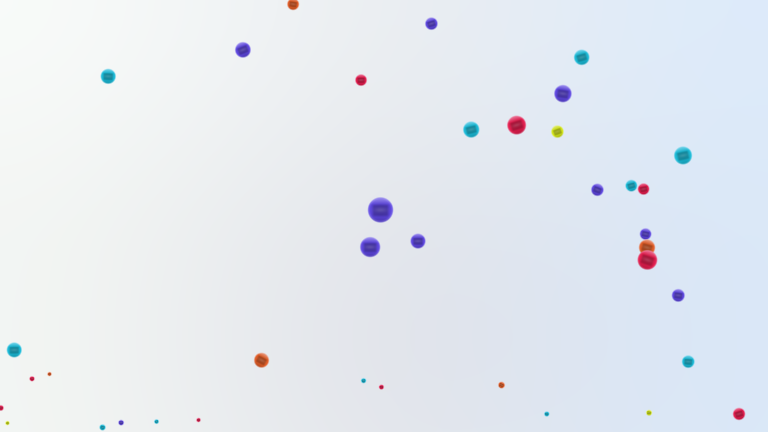
Write a Shadertoy shader that draws this background.

```glsl
// Glossy coloured balls floating over a pale studio backdrop.
// A violet trio sits mid-canvas, larger balls follow the top and right edges,
// and tiny ones gather near the lower left; hashes scatter them all.

vec3 hash3(float n) {
    vec3 p = fract(vec3(n) * vec3(0.1031, 0.1130, 0.0973) + 0.17);
    p += dot(p, p.yzx + 33.33);
    return fract((p.xxy + p.yzz) * p.zyx);
}

vec3 backdrop(vec2 uv) {
    vec3 col = mix(vec3(0.953, 0.963, 0.953), vec3(0.905, 0.918, 0.930), smoothstep(0.0, 0.6, uv.x));
    col = mix(col, vec3(0.860, 0.912, 0.970), smoothstep(0.45, 1.0, uv.x));
    col += vec3(0.018, 0.018, 0.022) * smoothstep(0.4, 1.0, uv.y) * (1.0 - 0.6 * uv.x);
    vec2 d = (uv - vec2(0.52, 0.22)) * vec2(2.6, 2.4);
    return col - vec3(0.020, 0.023, 0.010) * exp(-dot(d, d));
}

vec3 ballColour(float pick) {
    if (pick < 0.30) return vec3(0.36, 0.27, 0.86);  // violet
    if (pick < 0.56) return vec3(0.88, 0.11, 0.30);  // crimson
    if (pick < 0.80) return vec3(0.10, 0.72, 0.83);  // cyan
    if (pick < 0.94) return vec3(0.87, 0.36, 0.15);  // orange
    return vec3(0.82, 0.89, 0.10);                   // yellow
}

// Paints one shaded ball over the colour below it
void drawBall(inout vec3 col, vec2 p, vec2 centre, float radius, float tilt, vec3 tint) {
    vec2 d = p - centre;
    float pixel = 1.0 / iResolution.y;
    float cover = smoothstep(pixel, -pixel, length(d) - radius);
    if (cover <= 0.0) return;

    vec2 q = mat2(cos(tilt), sin(tilt), -sin(tilt), cos(tilt)) * d / radius;
    float edge = dot(q, q);
    float core = smoothstep(0.8, 0.45, abs(q.x)) * smoothstep(0.6, 0.3, abs(q.y + 0.05));
    vec3 shade = tint * (0.92 + 0.12 * edge) * (1.0 - 0.22 * core);
    shade *= 1.0 - 0.15 * smoothstep(-0.4, -0.9, q.y);

    // Soft reflections: middle glow, overhead light and pale rim
    vec2 g = q * vec2(2.0, 5.0);
    shade = mix(shade, vec3(1.0), 0.14 * exp(-dot(g, g)));
    shade = mix(shade, vec3(0.95, 0.95, 1.0), 0.30 * smoothstep(0.35, 0.9, q.y));
    shade = mix(shade, vec3(0.92, 0.94, 1.0), 0.20 * smoothstep(0.6, 1.0, edge));
    col = mix(col, shade, cover);
}

void mainImage(out vec4 fragColor, in vec2 fragCoord) {
    vec2 uv = fragCoord / iResolution.xy;
    vec2 aspect = vec2(iResolution.x / iResolution.y, 1.0);
    vec2 p = uv * aspect;
    vec3 col = backdrop(uv);

    // Tiny balls low down, thinning to the right, with an occasional large one
    for (int i = 0; i < 15; i++) {
        float n = float(i);
        vec3 h = hash3(n * 7.3 + 41.0);
        float along = (n + h.x) / 15.0;
        bool large = i % 7 == 2;
        vec2 at = vec2(0.9 * along * along, (large ? 0.28 : 0.18) * h.y * (1.0 - 0.5 * along) + 0.01);
        float radius = large ? 0.017 : 0.0045 + 0.003 * h.z;
        float pick = sqrt(fract(n * 0.618 + 0.3));
        drawBall(col, p, at * aspect, radius, h.z - 0.5, ballColour(pick));
    }

    // Larger balls along a rounded corner from upper left to lower right
    for (int i = 0; i < 20; i++) {
        float n = float(i);
        vec3 h = hash3(n * 5.7 + 13.0);
        float a = 1.5708 * (n + 0.3) / 19.4;
        vec2 at = vec2(0.98 * sqrt(sin(a)) * (1.0 - 0.14 * h.x),
                       1.02 * pow(cos(a), 0.6) * (1.0 - 0.32 * h.y));
        float radius = 0.013 + 0.010 * h.z * h.z;
        drawBall(col, p, at * aspect, radius, 0.8 * (h.x - 0.5), ballColour(fract(n * 0.618 + 0.62)));
    }

    // Violet trio around the middle
    for (int i = 0; i < 3; i++) {
        float n = float(i);
        float a = 1.98 + 1.95 * n;
        vec2 at = vec2(0.506, 0.471) * aspect + (0.047 + 0.0135 * n) * vec2(cos(a), sin(a));
        drawBall(col, p, at, 0.029 - 0.006 * n, 0.0, ballColour(0.0));
    }

    fragColor = vec4(col, 1.0);
}
```
